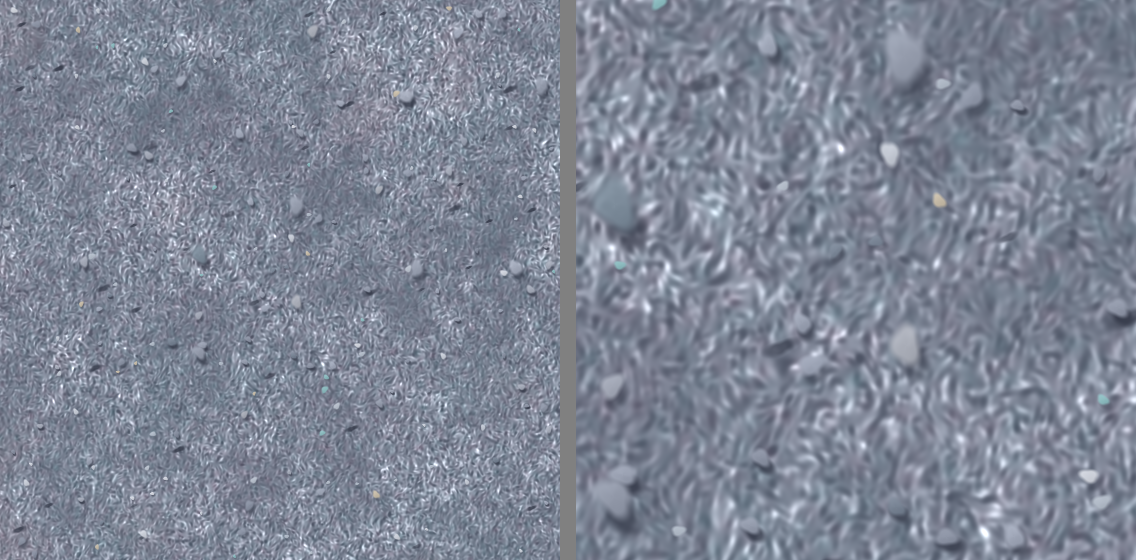
Left: the whole. Right: its middle third, enlarged.
Write a three.js fragment shader that draws this texture.

```glsl
// Blue-grey asphalt: fine short grit, faint brown stains, scattered pebbles and bright flecks.
varying vec2 vUv;

vec2 hash(vec2 p) {
  vec3 q = fract(p.xyx * vec3(0.1031, 0.1030, 0.0973));
  q += dot(q, q.yzx + 33.33);
  return fract((q.xx + q.yz) * q.zy);
}

// Cellular wave noise: each cell holds a short ripple, most of them upright.
// A frequency of zero gives soft blobs. The spread is close to one.
float ripples(vec2 p, float frequency) {
  vec2 cell = floor(p);
  float sum = 0.0;
  for (int y = -1; y <= 1; y++) {
    for (int x = -1; x <= 1; x++) {
      vec2 id = cell + vec2(float(x), float(y));
      vec2 d = p - id - hash(id);
      vec2 rnd = hash(id + 57.3);
      float angle = (rnd.x - 0.5) * 3.14 + 0.4 * sin(rnd.x * 6.28) - 0.2;
      float wave = dot(d, vec2(cos(angle), sin(angle))) * frequency;
      sum += exp(-5.0 * dot(d, d)) * cos(wave + rnd.y * 6.28);
    }
  }
  return sum / 0.39;
}

// Angular stones with a shadow at the lower right, one per chosen cell.
// Solid 0 leaves only the shadow, which makes a crevice.
vec3 addStones(vec3 base, vec2 p, float chance, float size, float vivid, float solid) {
  vec3 color = base;
  vec2 cell = floor(p);
  for (int y = -1; y <= 1; y++) {
    for (int x = -1; x <= 1; x++) {
      vec2 id = cell + vec2(float(x), float(y));
      vec2 pick = hash(id + 11.7);
      vec2 look = hash(id + 83.1);
      float radius = size * mix(0.5, 1.2, pick.y * pick.y);
      vec2 d = (p - id - 0.2 - 0.6 * hash(id + 29.9)) / radius;
      float tilt = mix(0.4, look.x * 3.14, solid);
      vec2 axis = vec2(cos(tilt), sin(tilt));
      vec2 s = d + vec2(-0.4, 0.75) * solid;
      vec2 q = vec2(dot(d, axis) * 0.85, dot(d, vec2(-axis.y, axis.x)) * 1.2);
      vec2 r = vec2(dot(s, axis) * 0.8, dot(s, vec2(-axis.y, axis.x)) * mix(2.2, 1.2, solid));
      float bend = 0.1 * sin(3.0 * atan(q.y, q.x + 0.0001) + look.y * 6.28);
      float body = 1.0 - smoothstep(0.55, 1.15, length(q) + bend);
      float shade = 1.0 - smoothstep(0.45, 1.25, length(r) + bend);
      float present = step(pick.x, chance);

      // Plain stones are grey; vivid ones are white, cream or teal.
      vec3 grey = mix(vec3(0.46, 0.49, 0.56), vec3(0.67, 0.70, 0.77), look.y);
      vec3 bright = mix(vec3(0.70, 0.74, 0.79), vec3(0.86, 0.87, 0.90), look.x);
      bright = mix(bright, vec3(0.80, 0.75, 0.66), step(0.86, look.y));
      bright = mix(bright, vec3(0.55, 0.75, 0.76), step(look.y, 0.12));
      vec3 stone = mix(grey, bright, vivid) + 0.05 * dot(d, vec2(-0.4, 0.8));

      float depth = mix(0.9, 0.35, vivid) * (0.5 + 0.5 * look.x);
      color = mix(color, vec3(0.20, 0.22, 0.28), shade * depth * present);
      color = mix(color, stone, body * present * solid * 0.9);
    }
  }
  return color;
}

void main() {
  vec2 uv = vUv + 3.0;

  // Broad wear: lightness, smooth bare areas and faint brown stains.
  float wear = ripples(uv * 4.0, 0.0);
  float patchy = ripples(uv * 11.0 + 7.0, 0.0);
  float clumps = ripples(uv * 25.0 + 13.0, 0.0);
  float stain = smoothstep(0.7, 2.2, ripples(uv * 6.0 + 31.0, 0.0) + 0.5 * patchy);

  // Grit: short flakes at three sizes, jostled by slow sines.
  vec2 bent = uv + 0.002 * sin(uv.yx * 95.0 + 2.0 * sin(uv * 41.0));
  float grit = 0.66 * ripples(bent * 88.0, 5.6)
             + 0.50 * ripples(bent * 124.0 + 19.0, 5.6)
             + 0.36 * ripples(uv * 52.0 + 5.0, 2.5);
  grit *= clamp(0.97 + 0.1 * wear + 0.12 * patchy + 0.12 * clumps - 0.3 * stain, 0.5, 1.3);
  float tone = grit + 0.2 * wear + 0.19 * patchy + 0.2 * clumps;
  tone += 0.1 * (tone * tone - 1.0);
  vec3 color = vec3(0.492, 0.523, 0.588) + 0.074 * tone;

  // Small shifts between teal and mauve, then the warm stains.
  float hue = 0.5 * ripples(uv * 70.0 + 43.0, 2.0) + 0.25 * ripples(uv * 7.0 + 61.0, 0.0);
  color += vec3(-0.012, 0.007, 0.003) * hue;
  color += vec3(0.008, -0.009, -0.014) * stain;

  color = addStones(color, uv * 14.0 + 2.0, 0.2, 0.15, 0.0, 0.0);
  color = addStones(color, uv * 24.0 + 9.0, 0.13, 0.19, 0.1, 1.0);
  color = addStones(color, uv * 10.0, 0.22, 0.14, 0.2, 1.0);
  color = addStones(color, uv * 32.0 + 4.0, 0.08, 0.20, 1.0, 1.0);
  gl_FragColor = vec4(clamp(color, 0.0, 1.0), 1.0);
}
```
